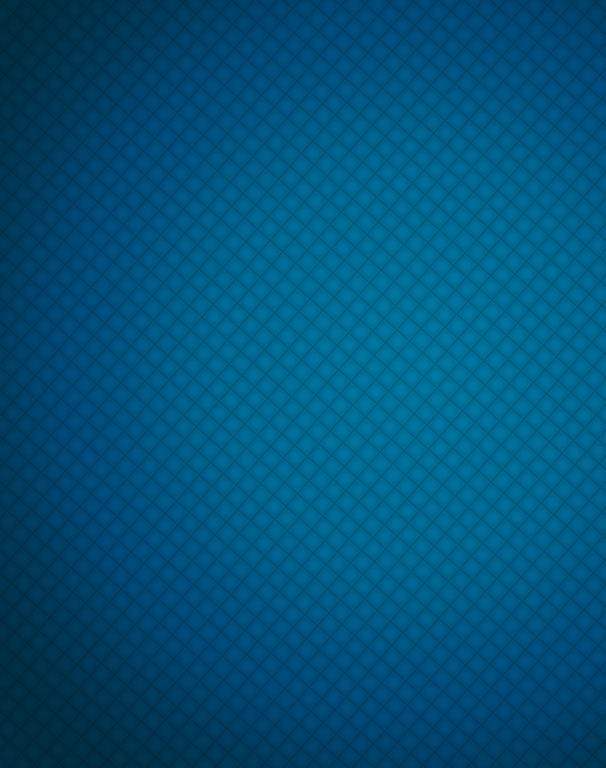
Write a WebGL 2 fragment shader that draws this pattern.

```glsl
#version 300 es
precision highp float;
// A fine blue diamond lattice with soft raised dots, lit from the right of centre.
uniform vec2 u_resolution;
out vec4 fragColor;

const vec2 REPEATS = vec2(25.0, 31.7);   // diamonds across and down
const float TILT = -0.06;                // lattice turn in radians
const vec2 LIGHT_CENTER = vec2(0.68, 0.53);

const vec3 GLOW_BLUE = vec3(0.00, 0.450, 0.610);
const vec3 MID_BLUE  = vec3(0.00, 0.405, 0.570);
const vec3 DEEP_BLUE = vec3(0.00, 0.285, 0.470);
const vec3 NAVY      = vec3(0.00, 0.230, 0.365);
const vec3 DARK_TEAL = vec3(0.00, 0.175, 0.255);

// Radial colour ramp from the glow to the dark corners.
vec3 backdrop(float d) {
    vec3 c = mix(GLOW_BLUE, MID_BLUE, smoothstep(0.0, 0.38, d));
    c = mix(c, DEEP_BLUE, smoothstep(0.28, 0.61, d));
    c = mix(c, NAVY, smoothstep(0.55, 0.72, d));
    return mix(c, DARK_TEAL, smoothstep(0.65, 0.87, d));
}

vec2 rotate(vec2 p, float angle) {
    float c = cos(angle);
    float s = sin(angle);
    return vec2(c * p.x - s * p.y, s * p.x + c * p.y);
}

// Distance to the nearest whole number.
float gridDistance(float x) {
    return abs(fract(x + 0.5) - 0.5);
}

// Antialiased line that keeps its overall weight when thinner than a pixel.
float lineMask(float d, float halfWidth, float pixel) {
    float soft = max(0.5 * pixel, halfWidth);
    float weight = min(1.0, halfWidth / soft);
    return weight * (1.0 - smoothstep(0.0, 2.0 * soft, d));
}

// Both families of diagonal lines, shifted by an offset in cell units.
float lattice(vec2 diagonal, float offset, float halfWidth, float pixel) {
    float rising = lineMask(gridDistance(diagonal.y + offset), halfWidth, pixel);
    float falling = lineMask(gridDistance(diagonal.x + offset), halfWidth, pixel);
    return max(rising, falling);
}

// Slow layered sines give a slight unevenness between diamonds.
float unevenness(vec2 p) {
    float sum = 0.0;
    float amplitude = 0.5;
    for (int i = 0; i < 3; i++) {
        sum += amplitude * sin(p.x + 1.7 * sin(p.y * 0.8)) * cos(p.y - 0.6 * p.x);
        p = mat2(1.5, 1.1, -1.1, 1.5) * p + 2.3;
        amplitude *= 0.5;
    }
    return sum;
}

void main() {
    vec2 uv = gl_FragCoord.xy / u_resolution;
    vec2 cell = rotate((uv - 0.5) * REPEATS, TILT);
    vec2 diagonal = vec2(cell.x + cell.y, cell.x - cell.y);
    float pixel = length(REPEATS / u_resolution);

    // Lighting
    float lightDistance = length((uv - LIGHT_CENTER) * vec2(1.0, 1.25));
    vec3 color = backdrop(lightDistance);

    // Soft round dot inside each diamond
    vec2 local = fract(diagonal) - 0.5;
    float bump = 1.0 - smoothstep(0.18, 0.42, length(local));
    float variation = unevenness(floor(diagonal) * 0.9);
    color *= 0.96 + bump * (0.085 + 0.015 * variation);

    // Thin dark seams with a faint teal highlight beside them
    float seam = lattice(diagonal, 0.0, 0.034, pixel);
    float highlight = lattice(diagonal, 0.1, 0.025, pixel);
    color = mix(color, color * vec3(1.0, 1.08, 1.0), 0.5 * highlight);
    color *= 1.0 - (0.17 + 0.02 * variation) * seam;

    fragColor = vec4(color, 1.0);
}
```
